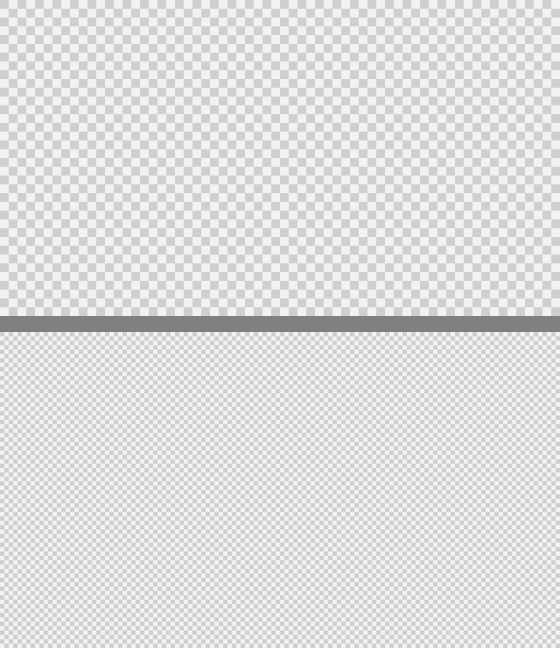
Top, the tile; bottom, the same tile 2 across and 2 down.
Give the GLSL for this pattern, as a Shadertoy shader.

```glsl
// Flat two-tone grey checkerboard of small square cells, edge to edge.
// Each axis is a smoothed square wave; the product of the two gives the
// tone. Whole numbers of repeats on both axes make the canvas tile.

#define REPEATS_X 32.0          // light + dark pairs across
#define REPEATS_Y 18.0          // light + dark pairs up
#define DARK_GREY vec3(0.81)
#define LIGHT_GREY vec3(0.95)
#define EDGE_PIXELS 1.0         // width of the smoothed edge

// Signed distance to the nearest cell edge: positive in even cells,
// negative in odd ones, measured in cells.
vec2 signedEdgeDistance(vec2 cell) {
    return 0.5 - abs(mod(cell + 0.5, 2.0) - 1.0);
}

// Square wave from -1 to 1 with edges softened over the given width.
vec2 squareWave(vec2 cell, vec2 edgeWidth) {
    return clamp(2.0 * signedEdgeDistance(cell) / edgeWidth, -1.0, 1.0);
}

void mainImage(out vec4 fragColor, in vec2 fragCoord) {
    // Canvas position counted in cells, two cells per repeat
    vec2 cellCount = 2.0 * vec2(REPEATS_X, REPEATS_Y);
    vec2 cell = fragCoord / iResolution.xy * cellCount;
    vec2 edgeWidth = EDGE_PIXELS * cellCount / iResolution.xy;

    // Equal signs give a light cell, opposite signs a dark one
    vec2 wave = squareWave(cell, edgeWidth);
    float lightness = 0.5 + 0.5 * wave.x * wave.y;

    fragColor = vec4(mix(DARK_GREY, LIGHT_GREY, lightness), 1.0);
}
```
